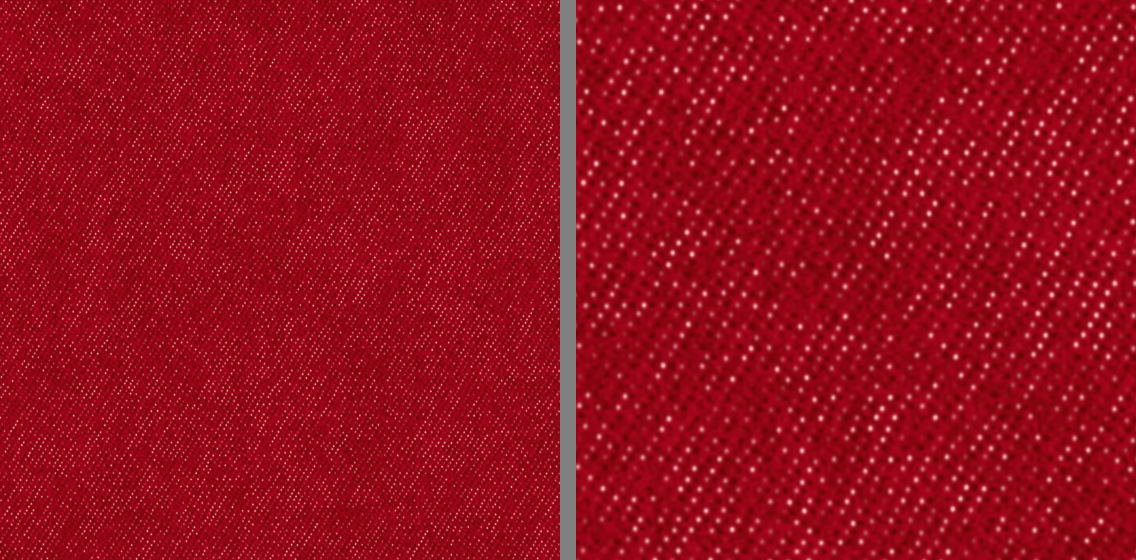
Left, the full canvas; right, a detail of the centre.
This texture is drawn by a WebGL 1 fragment shader. Its source:

```glsl
precision highp float;
// Red denim twill: steep diagonal rows of pale weft glints between dark-pitted warp yarns.

uniform vec2 u_resolution;

// Weave layout, in counts per canvas height
const float DIAGONALS = 88.0;      // twill lines across
const float WEFT_ROWS = 164.0;     // weft yarns up
const float TWILL_STEP = 1.0 / 3.0; // sideways shift per row, in twill lines

// Feature sizes, in canvas heights
const float GLINT_RADIUS = 0.00155;
const float PIT_RADIUS = 0.0018;
const float JITTER = 0.0008;
const float YARN_WOBBLE = 0.0009;

// Strengths
const float GLINT_GAIN = 1.25;
const float PIT_DEPTH = 0.75;
const float GROUND_LEVEL = 0.83;
const float FIBRE_CONTRAST = 0.5;
const float GRAIN_CONTRAST = 0.65;
const float WEAR_CONTRAST = 0.4;

// Colours
const vec3 SHADOW_RED = vec3(0.43, 0.015, 0.03);
const vec3 LIT_RED = vec3(0.62, 0.015, 0.1);
const vec3 PALE_WEFT = vec3(0.97, 0.66, 0.67);

float hash(vec2 p) {
  vec3 q = fract(vec3(p.xyx) * 0.1031);
  q += dot(q, q.yzx + 33.33);
  return fract((q.x + q.y) * q.z);
}

float noise(vec2 p) {
  vec2 cell = floor(p);
  vec2 f = fract(p);
  f = f * f * (3.0 - 2.0 * f);
  float low = mix(hash(cell), hash(cell + vec2(1.0, 0.0)), f.x);
  float high = mix(hash(cell + vec2(0.0, 1.0)), hash(cell + 1.0), f.x);
  return mix(low, high, f.y);
}

// Soft round spot, widened to the pixel while keeping its total light
float spot(vec2 offset, float radius, float pixel) {
  float r2 = radius * radius;
  float wide2 = r2 + 0.12 * pixel * pixel;
  return r2 / wide2 * exp(-dot(offset, offset) / wide2);
}

// Slow unevenness of dye and wear, with faint vertical warp streaks
float wear(vec2 p) {
  float cloud = noise(p * 9.0 + 17.0);
  float mottle = noise(p * 26.0 + 41.0);
  float streak = noise(vec2(p.x * 60.0, p.y * 4.0) + 73.0);
  return 0.35 * cloud + 0.3 * mottle + 0.35 * streak;
}

// Returns glint brightness in x and pit shade in y
vec2 weave(vec2 p, float worn, float pixel) {
  vec2 sum = vec2(0.0);
  float nearRow = floor(p.y * WEFT_ROWS);
  for (int j = -1; j <= 1; j++) {
    float row = nearRow + float(j);
    float shift = row * TWILL_STEP;
    float nearLine = floor(p.x * DIAGONALS - shift);
    for (int i = -1; i <= 1; i++) {
      float line = nearLine + float(i);
      vec2 id = vec2(line + 300.0, row + 20.0);
      float chance = hash(id);
      vec2 wander = vec2(hash(id + 517.0), hash(id + 839.0)) - 0.5;
      vec2 centre = vec2((line + 0.5 + shift) / DIAGONALS, (row + 0.5) / WEFT_ROWS);
      vec2 offset = p - centre - 2.0 * JITTER * wander;

      // Neighbouring glints on one twill line brighten and fade together
      float run = noise(vec2(id.x, id.y * 0.17));
      float exposure = (0.64 * chance + 0.36 * run) * (0.76 + 0.48 * worn);
      float glint = 0.04 + 0.96 * smoothstep(0.22, 0.98, exposure);
      sum.x += glint * spot(offset * vec2(1.06, 0.94), GLINT_RADIUS, pixel);

      // Dark gap between the floating warp yarns
      vec2 gap = offset - vec2(0.42 / DIAGONALS, 0.0);
      float depth = 0.35 + 1.3 * hash(id + 271.0);
      sum.y += depth * spot(gap, PIT_RADIUS, pixel);
    }
  }
  return sum;
}

void main() {
  float pixel = 1.0 / u_resolution.y;
  vec2 p = gl_FragCoord.xy * pixel;
  float worn = wear(p);

  // Yarns bend slightly, so the lines are not ruler straight
  vec2 bend = vec2(sin(p.y * 31.0 + 3.0 * sin(p.x * 13.0)),
                   sin(p.x * 27.0 + 2.0 * sin(p.y * 19.0)));
  vec2 cloth = p + YARN_WOBBLE * bend;
  vec2 marks = weave(cloth, worn, pixel);

  // Red warp ground: fibres, fine grain and the gaps
  float fibre = noise(cloth * vec2(264.0, 150.0) + 11.0);
  float grain = noise(cloth * vec2(430.0, 390.0) + 57.0);
  float shade = GROUND_LEVEL - PIT_DEPTH * marks.y;
  shade += FIBRE_CONTRAST * (fibre - 0.5) + GRAIN_CONTRAST * (grain - 0.5);
  shade += WEAR_CONTRAST * (worn - 0.5);
  vec3 colour = mix(SHADOW_RED, LIT_RED, clamp(shade, 0.0, 1.1));

  // Pale weft showing through
  colour = mix(colour, PALE_WEFT, clamp(GLINT_GAIN * marks.x, 0.0, 1.0));
  gl_FragColor = vec4(colour, 1.0);
}
```
